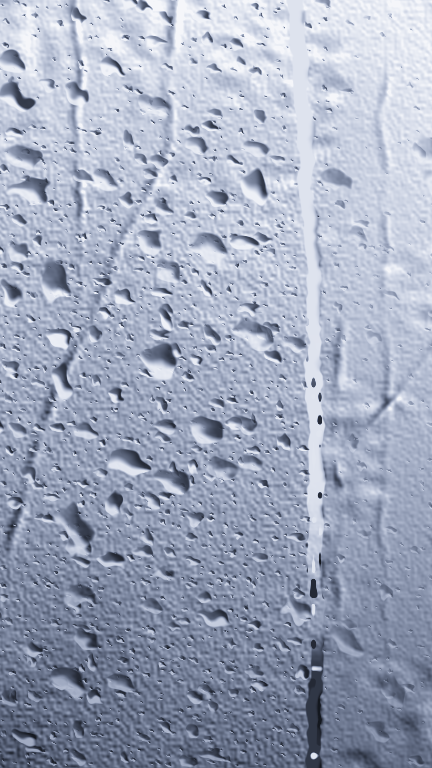
This texture is drawn by a Shadertoy shader. Its source:

```glsl
// Rain on a cold window: a blue-grey gradient seen through wet glass.
// Jittered grids of domed drops (dark cap, bright foot) lie over embossed
// noise, thin winding rivulets and one wide wiped trail.
#define BIG_CELL 0.060
#define MID_CELL 0.029
#define TINY_CELL 0.0135
#define GRAIN_SCALE 230.0
#define GRAIN_GAIN 0.24
#define SMEAR_GAIN 0.34
#define TRAIL_HALF_WIDTH 0.0105
#define TRAIL_TONE 0.87

float hash(vec2 p) {
    vec3 q = fract(vec3(p.xyx) * 0.1031);
    q += dot(q, q.yzx + 33.33);
    return fract((q.x + q.y) * q.z);
}

float noise(vec2 p) {
    vec2 i = floor(p), f = fract(p);
    f = f * f * (3.0 - 2.0 * f);
    return mix(mix(hash(i), hash(i + vec2(1, 0)), f.x),
               mix(hash(i + vec2(0, 1)), hash(i + vec2(1, 1)), f.x), f.y);
}

// Relief lit from the lower left
float emboss(vec2 p, float stepSize) {
    vec2 e = stepSize * vec2(0.6, 0.8);
    return noise(p + e) - noise(p - e);
}

float trailX(float y) {
    float v = 1.0 - y;
    return 0.383 + 0.085 * v - 0.062 * v * v;
}

// Drops crowd the left and centre, thin out at the top and the right
float crowding(vec2 p) {
    float left = 1.0 - smoothstep(0.40, 0.46, p.x);
    return mix(0.35, 1.0, left) * mix(1.0, 0.5, smoothstep(0.72, 0.92, p.y));
}

// One jittered grid of drops painted over the tone
float drops(vec2 p, float tone, float base, float cell, float density,
            float rMin, float rMax, float seed) {
    vec2 home = floor(p / cell);
    for (int j = -1; j <= 1; j++)
    for (int i = -1; i <= 1; i++) {
        vec2 id = home + vec2(i, j);
        vec2 key = id + seed;
        vec2 jitter = vec2(hash(key + 11.3), hash(key + 27.9)) - 0.5;
        vec2 centre = (id + 0.5 + 0.7 * jitter) * cell;
        if (hash(key) > density * crowding(centre)) continue;
        float size = hash(key + 41.7);
        float r = mix(rMin, rMax, size * size);
        if (abs(centre.x - trailX(centre.y)) < TRAIL_HALF_WIDTH + 0.5 * r) continue;

        // Uneven dome with a flatter foot, sagging to the right
        float wide = mix(0.68, 1.15, sqrt(hash(key + 63.1)));
        vec2 q = (p - centre) / r / vec2(wide, 0.85 / wide);
        q += 0.9 * (vec2(noise(q * 1.2 + key * 7.1), noise(q * 1.2 + key * 5.3 + 19.0)) - 0.5);
        q.y += 0.28 * q.x;
        float d = length(q * vec2(1.0, q.y > 0.0 ? 1.0 : 1.3));
        float soft = 0.07 + 0.9 / (iResolution.y * r);
        float mask = 1.0 - smoothstep(1.0 - soft, 1.0 + soft, d);

        float cap = base * mix(0.68, 0.22, smoothstep(-0.8, 0.85, q.x + 0.35 * q.y));
        cap += 0.08 * (1.0 - smoothstep(0.0, 0.8, d));
        float foot = min(base + 0.30, 0.94);
        float lit = smoothstep(-0.32, 0.22, q.y + 0.22 * q.x);
        float fade = mix(0.5, 1.0, 1.0 - smoothstep(0.40, 0.46, centre.x));
        fade *= mix(0.65, 1.0, hash(key + 85.5));
        tone = mix(tone, mix(foot, cap, lit), mask * fade);
    }
    return tone;
}

// Embossed thread of water around the line x = path
float rivulet(vec2 p, float path, float width, float low, float high) {
    float wander = 0.016 * (noise(vec2(p.y * 19.0, path * 3.0 + low * 40.0)) - 0.5);
    wander += 0.006 * (noise(vec2(p.y * 60.0, low * 70.0)) - 0.5);
    float t = (p.x - path - wander) / width;
    float span = smoothstep(low - 0.02, low + 0.02, p.y) * (1.0 - smoothstep(high - 0.02, high + 0.02, p.y));
    float broken = 0.25 + smoothstep(0.2, 0.8, noise(vec2(p.y * 34.0, low * 90.0 + 5.0)));
    return span * broken * (t * exp(-t * t) - 0.35 * exp(-2.0 * t * t));
}

// Wide wiped strip: bright above, dark and flecked near the bottom
float trail(vec2 p, float tone) {
    float ragged = 0.007 * (noise(p * vec2(20.0, 38.0)) - 0.5) + 0.004 * (noise(p * 110.0) - 0.5);
    float x = p.x - trailX(p.y) - ragged;
    float halfWidth = TRAIL_HALF_WIDTH * mix(0.75, 1.0, noise(vec2(p.y * 14.0, 3.0)));
    float mask = 1.0 - smoothstep(halfWidth - 0.0015, halfWidth + 0.0015, abs(x));
    float fill = mix(tone + 0.07, TRAIL_TONE, smoothstep(0.20, 0.38, p.y));
    fill = mix(0.19, fill, smoothstep(0.13, 0.19, p.y));
    float fleck = noise(p * vec2(120.0, 62.0) + 8.0);
    float wet = 1.0 - smoothstep(0.45, 0.62, p.y);
    fill = mix(fill, 0.14, wet * smoothstep(0.74, 0.82, fleck));
    fill = mix(fill, 0.88, wet * (1.0 - smoothstep(0.14, 0.22, fleck)));
    tone = mix(tone, fill, mask);
    float edge = (x - halfWidth) / 0.003;
    return tone - 0.22 * exp(-edge * edge) * smoothstep(0.45, 0.75, noise(vec2(p.y * 42.0, 9.0)));
}

void mainImage(out vec4 fragColor, in vec2 fragCoord) {
    vec2 p = fragCoord / iResolution.y;
    float rightSide = smoothstep(0.38, 0.46, p.x);
    float base = 0.36 + 0.62 * p.y - 0.11 * p.y * p.y + 0.13 * (p.x - 0.25);
    base += 0.07 * (noise(p * vec2(9.0, 6.0)) - 0.5);

    // Fine mist and soft smears
    float tone = base + GRAIN_GAIN * mix(1.0, 0.5, max(rightSide, smoothstep(0.65, 0.95, p.y)))
                             * emboss(p * GRAIN_SCALE, 0.4);
    vec2 bend = p + 0.012 * vec2(noise(p * 30.0), noise(p * 30.0 + 50.0));
    float patches = smoothstep(0.35, 0.7, noise(p * 17.0 + 4.0));
    float smearZone = 0.25 + 0.75 * max(rightSide, smoothstep(0.6, 0.85, p.y));
    tone -= SMEAR_GAIN * patches * smearZone * emboss(bend * vec2(36.0, 54.0), 0.3);

    // Rivulets
    float k = p.y - 0.28;
    float slant = min(0.013 + 0.25 * k + 0.27 * k * k, 0.225);
    tone += 0.42 * rivulet(p, 0.103, 0.0055, 0.60, 1.1);
    tone += 0.42 * rivulet(p, slant, 0.0075, 0.28, 1.1);
    tone += 0.22 * rivulet(p, 0.500, 0.0060, 0.12, 0.90);
    tone += 0.30 * rivulet(p, 0.442, 0.0065, 0.20, 0.58);
    tone += 0.40 * rivulet(p, 0.50 + 0.75 * (p.y - 0.47), 0.0070, 0.45, 0.57);

    // Drops from tiny to big, with the trail between
    tone = drops(p, tone, base, TINY_CELL, 0.55, 0.0016, 0.0042, 17.0);
    tone = trail(p, tone);
    tone = drops(p, tone, base, MID_CELL, 0.62, 0.0042, 0.0105, 131.0);
    tone = drops(p, tone, base, BIG_CELL, 0.62, 0.0110, 0.0270, 277.0);

    // Grey tinted blue, strongest in the middle tones
    tone = clamp(tone, 0.08, 0.96);
    fragColor = vec4(tone + vec3(0.0, 0.17, 0.56) * tone * (1.0 - tone), 1.0);
}
```
